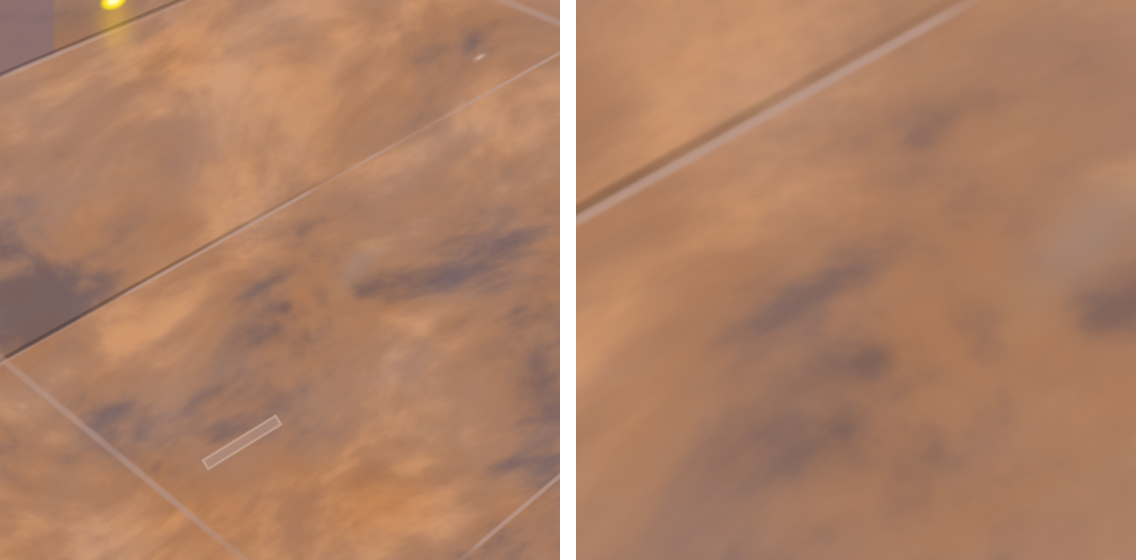
Left: the whole. Right: its middle third, enlarged.
A Shadertoy shader for this texture:

```glsl
// Rust-brown stone floor slabs in perspective, with pale worn grout, a scuff and a lamp glint.
// Two vanishing points on one horizon give slab coordinates; the slabs are twice as long as
// wide. Streaked fractal noise and broad soft stains mottle the stone.

#define HORIZON 2.35
#define VANISH_RIGHT 3.6
#define VANISH_LEFT -2.4
#define SLAB_WIDTH 0.618
#define CORNER vec2(-1.80, 1.207)
#define STREAK_ANGLE 0.45
#define MOTTLE 0.95
#define STONE_DARK vec3(0.47, 0.385, 0.385)
#define STONE_MID vec3(0.665, 0.492, 0.392)
#define STONE_WARM vec3(0.81, 0.60, 0.45)
#define GROUT vec3(0.73, 0.605, 0.56)

float hash(vec2 p) {
    return fract(sin(dot(p, vec2(127.1, 311.7))) * 43758.5453);
}

float noise(vec2 p) {
    vec2 i = floor(p), f = fract(p);
    f = f * f * (3.0 - 2.0 * f);
    return mix(mix(hash(i), hash(i + vec2(1, 0)), f.x),
               mix(hash(i + vec2(0, 1)), hash(i + vec2(1, 1)), f.x), f.y);
}

float fbm(vec2 p) {
    float sum = 0.0, amp = 0.5;
    for (int i = 0; i < 5; i++) {
        sum += amp * noise(p);
        p = mat2(1.6, 1.2, -1.2, 1.6) * p + 7.3;
        amp *= 0.53;
    }
    return sum;
}

vec2 rotate(vec2 p, float angle) {
    float c = cos(angle), s = sin(angle);
    return vec2(c * p.x + s * p.y, c * p.y - s * p.x);
}

// Soft elliptical stain, tilted by angle
float stain(vec2 p, vec2 center, vec2 radius, float angle) {
    vec2 q = rotate(p - center, angle) / radius;
    return exp(-dot(q, q));
}

float line(float dist, float halfWidth) {
    return 1.0 - smoothstep(halfWidth * 0.3, halfWidth * 1.5, abs(dist));
}

void mainImage(out vec4 fragColor, in vec2 fragCoord) {
    vec2 p = fragCoord / iResolution.xy;

    // Slab coordinates: x counts across rows, y along them
    float depth = HORIZON - p.y;
    vec2 floorPos = (p.x - vec2(VANISH_RIGHT, VANISH_LEFT)) / depth;
    vec2 size = SLAB_WIDTH * vec2(1, 2);
    vec2 cell = (floorPos - CORNER) / size;
    vec2 joint = (cell - round(cell)) * size * depth / sqrt(1.0 + floorPos * floorPos);
    float row = round(cell.x);
    float farStrip = 1.0 - smoothstep(-1.004, -0.996, cell.x);
    float upperRow = 1.0 - smoothstep(-0.006, 0.004, cell.x);

    // Streaked mottling
    vec2 q = rotate(p, STREAK_ANGLE);
    vec2 warp = vec2(noise(q * 5.0), noise(q * 5.0 + 19.0)) - 0.5;
    float broad = fbm(q * vec2(4.0, 7.0) + warp + 3.0);
    float fine = fbm(q * vec2(16.0, 30.0) + warp * 2.0 + 41.0);
    float tone = 0.52 + MOTTLE * (broad - 0.49) + 0.5 * (fine - 0.49);

    // Broad stains and worn patches
    vec2 s = p + 0.06 * warp;
    tone -= 0.50 * upperRow * stain(s, vec2(0.08, 0.46), vec2(0.17, 0.09), 0.5);
    tone -= 0.28 * stain(s, vec2(0.86, 0.53), vec2(0.22, 0.08), 0.35);
    tone -= 0.30 * stain(s, vec2(0.95, 0.19), vec2(0.13, 0.07), 0.7);
    tone -= 0.20 * stain(s, vec2(0.84, 0.91), vec2(0.18, 0.08), 0.4);
    tone -= 0.28 * stain(s, vec2(0.45, 0.468), vec2(0.06, 0.014), 0.45);
    tone += 0.22 * stain(s, vec2(0.42, 0.86), vec2(0.22, 0.07), 0.3);
    tone += 0.28 * stain(s, vec2(0.72, 0.71), vec2(0.16, 0.04), 0.3);
    tone += 0.22 * stain(s, vec2(0.10, 0.08), vec2(0.20, 0.12), 0.0);
    tone += 0.25 * (1.0 - upperRow) * stain(s, vec2(0.17, 0.39), vec2(0.22, 0.06), 0.5);
    tone += 0.20 * stain(s, vec2(0.71, 0.41), vec2(0.16, 0.02), -0.5);

    vec3 color = mix(STONE_DARK, STONE_MID, smoothstep(0.0, 0.52, tone));
    color = mix(color, STONE_WARM, smoothstep(0.48, 1.0, tone));
    float rust = fbm(q * vec2(6.0, 9.0) + 60.0) - 0.48;
    rust += 0.5 * stain(s, vec2(0.55, 0.08), vec2(0.25, 0.13), 0.2);
    color += rust * vec3(0.03, -0.04, -0.12);
    color = mix(color, vec3(0.64, 0.55, 0.50), 0.5 * stain(s, vec2(0.65, 0.51), vec2(0.05, 0.02), 0.8));

    // Far strip: a mauve panel, then a brown one behind a plain upright joint
    float mauve = 1.0 - smoothstep(0.093, 0.101, p.x);
    color = mix(color, mix(color * 0.94, vec3(0.53, 0.43, 0.45), 0.75 * mauve), farStrip);

    // Grout, with a dark lip above the long joints
    float wear = 0.35 + 0.65 * smoothstep(0.25, 0.65, noise(q * 11.0 + 5.0));
    float lip = line(joint.x + 0.005, 0.004) * (1.0 - smoothstep(0.3, 0.65, p.x));
    color *= 1.0 - 0.22 * lip;
    float rowWidth = row == 0.0 ? 0.0032 : 0.0042;
    color = mix(color, GROUT, 0.75 * wear * line(joint.x, rowWidth));
    float cross = line(joint.y, 0.0065) * (1.0 - farStrip);
    color = mix(color, GROUT * 0.97, 0.65 * (0.4 + 0.6 * wear) * cross);

    // Pale scuff: a thin outlined strip, and one small chip
    vec2 box = abs(rotate(p - vec2(0.432, 0.21), 0.55)) - vec2(0.077, 0.010);
    float scuff = max(box.x, box.y);
    color = mix(color, vec3(0.69, 0.56, 0.51), 0.65 * (1.0 - smoothstep(-0.002, 0.002, scuff)));
    color = mix(color, vec3(0.80, 0.68, 0.62), 0.6 * line(scuff + 0.001, 0.0025));
    color = mix(color, vec3(0.84, 0.72, 0.67), 0.8 * stain(p, vec2(0.857, 0.898), vec2(0.010, 0.004), 0.5));

    // Lamp glint and its glow
    color += vec3(0.16, 0.14, -0.06) * stain(p, vec2(0.205, 0.965), vec2(0.03, 0.05), 0.0);
    float glint = length(rotate(p - vec2(0.203, 0.999), 0.4) / vec2(0.024, 0.015));
    color = mix(color, vec3(0.98, 0.87, 0.12), 1.0 - smoothstep(0.7, 1.2, glint));
    color = mix(color, vec3(1.0, 1.0, 0.78), 1.0 - smoothstep(0.2, 0.8, glint));

    fragColor = vec4(clamp(color, 0.0, 1.0), 1.0);
}
```
